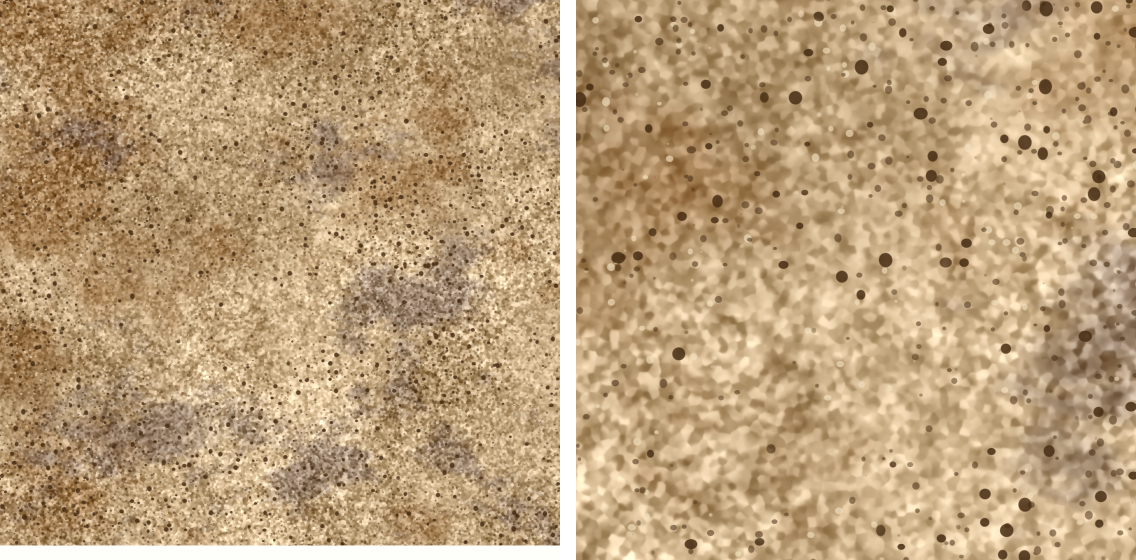
Left: the whole. Right: its middle third, enlarged.
Give the GLSL for this texture, as a Shadertoy shader.

```glsl
// Weathered sandstone: mottled tan clouds, rust and mauve stains, dark pits, and a white lower edge.

const vec3 SAND = vec3(0.765, 0.655, 0.500);
const vec3 RUST = vec3(0.560, 0.380, 0.200);
const vec3 MAUVE = vec3(0.470, 0.390, 0.350);
const vec3 PIT = vec3(0.270, 0.170, 0.070);
const vec3 FLECK = vec3(0.960, 0.890, 0.760);
const vec3 MARGIN = vec3(0.995, 0.995, 0.985);
const float MARGIN_HEIGHT = 0.026;

vec3 hash3(vec2 p) {
    vec3 q = fract(p.xyx * vec3(0.1031, 0.1030, 0.0973));
    q += dot(q, q.yxz + 33.33);
    return fract((q.xxy + q.yzz) * q.zyx);
}

// Soft cellular noise in -1..1: random cell values blended by distance.
float softCells(vec2 p, float seed) {
    vec2 cell = floor(p);
    float sum = 0.0, total = 0.0;
    for (int y = -1; y <= 1; y++)
    for (int x = -1; x <= 1; x++) {
        vec2 id = cell + vec2(x, y);
        vec3 h = hash3(id + seed);
        vec2 d = id + h.xy - p;
        float weight = exp(-5.0 * dot(d, d));
        sum += weight * (2.0 * h.z - 1.0);
        total += weight;
    }
    return sum / total;
}

// Layered cells, from broad patches down to small blotches.
float clouds(vec2 p, float seed) {
    float sum = 0.0, amp = 1.0;
    for (int i = 0; i < 5; i++) {
        sum += amp * softCells(p, seed + 17.0 * float(i));
        p = mat2(1.68, 1.26, -1.26, 1.68) * p;
        amp *= 0.66;
    }
    return sum;
}

// Scattered round spots; density is the share of cells that hold one.
float spots(vec2 p, float freq, float radius, float density, float seed, float pixel) {
    p *= freq;
    float soft = 0.8 * freq * pixel, cover = 0.0;
    vec2 cell = floor(p);
    for (int y = -1; y <= 1; y++)
    for (int x = -1; x <= 1; x++) {
        vec2 id = cell + vec2(x, y);
        vec3 h = hash3(id + seed);
        float size = smoothstep(1.0 - density, 1.08 - density, h.z);
        float r = radius * size * mix(0.45, 1.0, fract(h.z * 57.0));
        float d = length((id + h.xy - p) * vec2(1.0, mix(0.8, 1.3, h.x)));
        cover = max(cover, size * (1.0 - smoothstep(r - soft, r + soft, d)));
    }
    return cover;
}

float segment(vec2 p, vec2 a, vec2 b) {
    vec2 pa = p - a, ba = b - a;
    return length(pa - ba * clamp(dot(pa, ba) / dot(ba, ba), 0.0, 1.0));
}

// Fine scratches inside a box with the given corner and size.
float scratches(vec2 p, vec2 corner, vec2 size, float pixel) {
    float cover = 0.0;
    for (int i = 0; i < 18; i++) {
        vec3 h = hash3(vec2(float(i) * 7.0, 311.0));
        vec2 start = corner + size * h.xy;
        float angle = 6.2832 * h.z;
        vec2 end = start + mix(0.04, 0.12, h.x) * vec2(cos(angle), sin(angle));
        float line = 1.0 - smoothstep(0.0, 0.0008 + pixel, segment(p, start, end));
        cover = max(cover, line * mix(0.4, 1.0, h.y));
    }
    return cover;
}

void mainImage(out vec4 fragColor, in vec2 fragCoord) {
    float pixel = 1.0 / iResolution.y;
    vec2 p = fragCoord * pixel;
    float upperLeft = smoothstep(0.1, 1.0, 0.5 * (1.0 - p.x) + 0.5 * p.y);

    // Broad tone, lighter toward the lower right
    float patches = clouds(p * 4.0, 40.0);
    float tone = 0.10 * patches + 0.10 * (0.5 - upperLeft);
    vec3 color = SAND + tone * vec3(0.95, 1.0, 1.0);

    // Stains
    float rust = smoothstep(0.1, 1.4, clouds(p * vec2(4.0, 5.0), 210.0) + 0.5 * upperLeft);
    float mauve = smoothstep(0.5, 1.5, clouds(p * vec2(3.5, 6.0), 520.0) + 0.4 * upperLeft);
    color = mix(color, RUST, 0.55 * rust);
    color = mix(color, MAUVE, 0.60 * mauve);

    // Sandy grain, rougher in some patches
    float rough = 1.0 + 0.35 * softCells(p * 7.0, 730.0);
    float grain = 0.16 * softCells(p * 240.0, 90.0) + 0.10 * softCells(p * 115.0, 160.0);
    color += grain * rough * vec3(0.95, 1.0, 1.05);

    // Pits, pale flecks and scratches
    float cluster = softCells(p * 6.0, 840.0) + 0.6 * softCells(p * 15.0, 870.0);
    float large = spots(p, 72.0, 0.30, clamp(0.24 + 0.20 * cluster, 0.04, 0.6), 300.0, pixel);
    float small = spots(p, 135.0, 0.32, clamp(0.22 + 0.16 * cluster, 0.05, 0.5), 400.0, pixel);
    float pale = spots(p, 120.0, 0.30, 0.08 + 0.08 * upperLeft, 600.0, pixel);
    color = mix(color, FLECK, 0.65 * pale);
    color = mix(color, FLECK, 0.30 * scratches(p, vec2(0.0, 0.78), vec2(0.36, 0.22), pixel));
    color = mix(color, PIT, 0.55 * small);
    color = mix(color, PIT, 0.85 * large);

    // White margin
    float edge = smoothstep(MARGIN_HEIGHT - pixel, MARGIN_HEIGHT + pixel, p.y);
    color = mix(MARGIN, color, edge);
    fragColor = vec4(clamp(color, 0.0, 1.0), 1.0);
}
```
